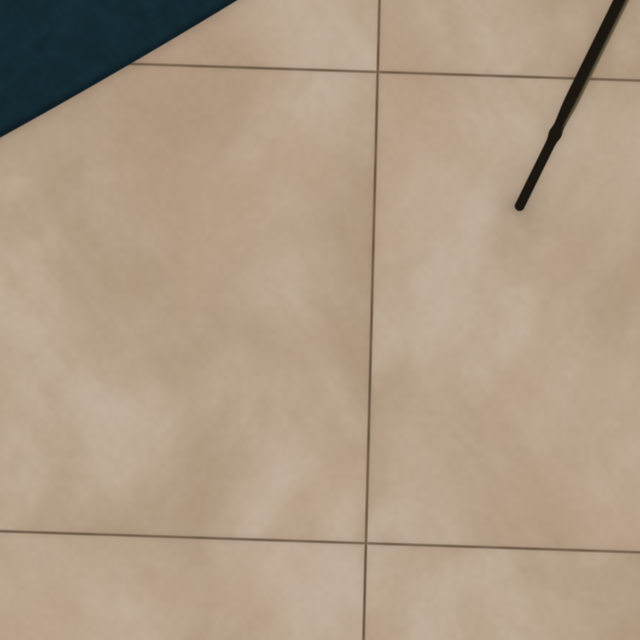
Give the GLSL for this texture, as a Shadertoy shader.

```glsl
// Mottled beige floor tiles with thin brown grout, seen at a slight skew,
// with a dark mat over the upper left corner and a thin rod at the upper right.
// Tiles come from floor/fract of skewed coordinates, stains from bent value noise.

#define TILE_SIZE 0.737
#define GROUT_HALF_WIDTH 0.0019
#define STAIN_SCALE 5.0
#define TILE_DARK vec3(0.680, 0.587, 0.492)
#define TILE_LIGHT vec3(0.758, 0.686, 0.606)
#define TILE_ROSE vec3(0.715, 0.605, 0.515)
#define GROUT_COLOR vec3(0.400, 0.325, 0.250)
#define MAT_COLOR vec3(0.083, 0.160, 0.192)
#define ROD_COLOR vec3(0.105, 0.088, 0.058)

float hash(vec2 p) {
    p = fract(p * vec2(0.1031, 0.1173));
    p += dot(p, p.yx + 33.33);
    return fract((p.x + p.y) * p.x * 7.31);
}

float valueNoise(vec2 p) {
    vec2 i = floor(p), f = fract(p);
    f = f * f * (3.0 - 2.0 * f);
    vec2 e = vec2(1.0, 0.0);
    return mix(mix(hash(i), hash(i + e), f.x),
               mix(hash(i + e.yx), hash(i + 1.0), f.x), f.y);
}

// Octaves of noise, gently bent by sines; about -1 to 1.
float clouds(vec2 p) {
    float sum = 0.0, amplitude = 1.0;
    p += 0.25 * sin(2.3 * p.yx + vec2(0.0, 1.9));
    for (int i = 0; i < 5; i++) {
        sum += amplitude * (valueNoise(p + 40.0) - 0.5);
        p = mat2(1.6, 1.2, -1.2, 1.6) * p + 7.7;
        amplitude *= 0.52;
    }
    return sum;
}

// Distance to a segment in x, position along it from 0 to 1 in y,
// signed side in z.
vec3 segment(vec2 p, vec2 a, vec2 b) {
    vec2 ap = p - a, ab = b - a;
    float along = clamp(dot(ap, ab) / dot(ab, ab), 0.0, 1.0);
    float side = (ap.x * ab.y - ap.y * ab.x) / length(ab);
    return vec3(length(ap - ab * along), along, side);
}

vec3 tileColor(vec2 uv, vec2 id, float edge) {
    vec2 shift = 30.0 * vec2(hash(id + 11.0), hash(id + 25.3));
    vec2 p = uv * vec2(1.15, 0.9) * STAIN_SCALE + shift;
    float broad = clouds(p);
    float wisps = clouds(p * 2.6 + 14.0);
    float rose = clouds(p * 0.8 + 27.0);

    // Neighbouring tiles alternate between a browner and a paler batch.
    float batch = mod(id.x + id.y, 2.0) < 0.5 ? 0.14 : -0.12;
    float pale = broad + batch + 0.5 * wisps * smoothstep(-0.2, 0.4, broad);
    pale -= 0.15 * (1.0 - smoothstep(0.0, 0.09, edge));

    vec3 color = mix(TILE_DARK, TILE_LIGHT, smoothstep(-0.75, 0.65, pale));
    color = mix(color, TILE_ROSE, 0.45 * smoothstep(0.05, 0.5, rose));
    return color + 0.014 * (valueNoise(uv * 110.0) - 0.5);
}

void mainImage(out vec4 fragColor, in vec2 fragCoord) {
    vec2 uv = fragCoord / iResolution.xy;
    float soft = max(1.0 / iResolution.y, 0.0018);

    // Skewed tile grid
    vec2 grid = vec2(uv.x - 0.568 - 0.025 * uv.y,
                     uv.y - 0.170 + 0.033 * uv.x) / TILE_SIZE;
    vec2 id = floor(grid);
    vec2 cell = fract(grid);
    vec2 joint = min(cell, 1.0 - cell) * TILE_SIZE;
    vec3 color = tileColor(uv, id, min(joint.x, joint.y));

    // Grout: a soft brown core in a faint soiled band, slightly uneven
    vec2 core = 1.0 - smoothstep(GROUT_HALF_WIDTH - soft,
                                 GROUT_HALF_WIDTH + soft, joint);
    vec2 soil = exp(-joint / 0.004);
    vec2 wear = 0.92 + 0.08 * sin(uv.yx * 23.0 + 2.0 * sin(uv.yx * 41.0));
    core *= wear * vec2(1.0, 0.88);
    color *= 1.0 - 0.08 * max(soil.x, soil.y);
    color = mix(color, GROUT_COLOR, max(core.x, core.y));

    // Mat with a gently curved edge, soft shadow and faint mottling
    float rim = 0.785 + uv.x * (0.55 + 0.08 * uv.x);
    float matDist = (rim - uv.y) * 0.87;
    color *= 1.0 - 0.14 * exp(-max(matDist, 0.0) / 0.010);
    vec3 cloth = MAT_COLOR * (1.0 + 0.14 * clouds(uv * 45.0));
    cloth *= 0.70 + 0.30 * smoothstep(0.0, 0.015, -matDist);
    color = mix(color, cloth, 1.0 - smoothstep(-soft, soft, matDist));

    // Rod: thicker beyond its collar, with a contact shadow and a pale flank
    vec2 foot = vec2(0.812, 0.678);
    vec3 rod = segment(uv, foot, vec2(0.978, 1.015));
    float radius = mix(0.0075, 0.0110, smoothstep(0.32, 0.50, rod.y));
    radius += 0.0025 * exp(-pow((rod.y - 0.335) / 0.025, 2.0));
    float rodDist = rod.x - radius;
    color *= 1.0 - 0.10 * exp(-max(rodDist, 0.0) / 0.008);
    color *= 1.0 - 0.10 * exp(-length(uv - foot) / 0.020);
    float flank = smoothstep(0.35, 0.85, rod.z / radius) * smoothstep(0.33, 0.42, rod.y);
    vec3 metal = mix(ROD_COLOR, vec3(0.46, 0.40, 0.32), 0.75 * flank);
    color = mix(color, metal, 1.0 - smoothstep(-soft, soft, rodDist));

    fragColor = vec4(color, 1.0);
}
```
